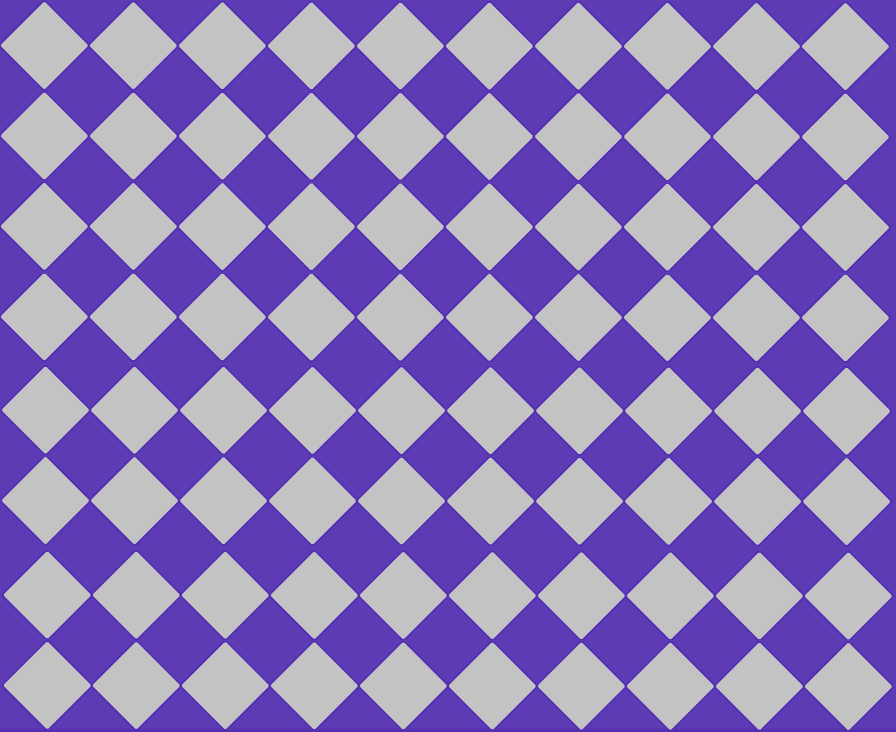
Reproduce this pattern procedurally as a Shadertoy shader.

```glsl
// Signed distance to a diamond whose four tips are clipped flat
float clippedDiamond(vec2 p) {
    p = abs(p);
    return max((p.x + p.y - 0.497) * 0.7071, max(p.x, p.y) - 0.485);
}

void mainImage(out vec4 fragColor, in vec2 fragCoord) {
    // One unit is the column pitch, with y running down from the top
    float unitsPerPixel = 10.066 / iResolution.x;
    vec2 p = vec2(fragCoord.x, iResolution.y - fragCoord.y) * unitsPerPixel;
    float bottomGap = fragCoord.y / iResolution.y;

    // Rows tilt slightly downward to the right
    p.y -= 0.0013 * p.x;
    float row = clamp(round((p.y - 0.507) / 1.027), 0.0, 7.0);

    // Lower row groups slip right and down
    vec2 slip = step(4.0, row) * vec2(0.013, 0.033)
              + step(6.0, row) * vec2(0.020, 0.046);
    p -= slip + vec2(0.498, 0.511 + 1.0157 * row);
    p.x -= clamp(round(p.x), 0.0, 9.0);

    float d = clippedDiamond(p);
    float aa = 0.6 * unitsPerPixel;

    // Violet ground, darker in a thin halo and along the bottom edge
    float halo = 1.0 - smoothstep(0.014, 0.026, d);
    float bottomShade = 1.0 - smoothstep(0.002, 0.006, bottomGap);
    vec3 color = mix(vec3(0.36, 0.23, 0.71), vec3(0.33, 0.18, 0.70), max(halo, bottomShade));

    // Grey diamonds
    color = mix(color, vec3(0.765), 1.0 - smoothstep(-aa, aa, d));
    fragColor = vec4(color, 1.0);
}
```
